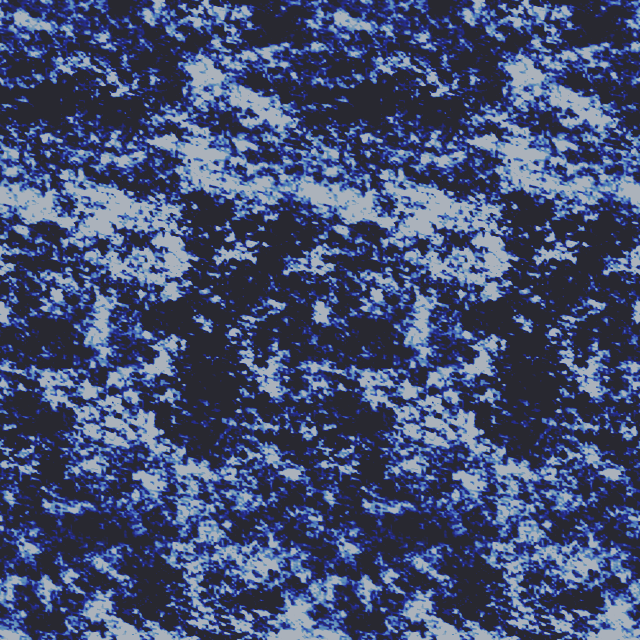
A WebGL 1 fragment shader for this texture:

```glsl
precision highp float;

uniform vec2 u_resolution;

#define TILES 2.0            // horizontal repeats across the canvas
#define BASE_CELLS vec2(3.0, 5.0)  // coarsest noise cells per tile
#define CELL_GROWTH vec2(2.12, 2.0)  // finer grains become rounder
#define SLANT 0.2            // downward drift to the right; SLANT * cells.y is whole
#define OCTAVES 6
#define MAIN_OCTAVE 2.7      // octave with the greatest amplitude
#define FALLOFF 0.036        // amplitude lost away from the main octave
#define NOISE_SIGMA 0.2145   // standard deviation of one noise octave
#define PIVOT 0.35           // level around which contrast varies

const vec3 CHARCOAL = vec3(0.155, 0.158, 0.190);
const vec3 COBALT = vec3(0.135, 0.180, 0.850);
const vec3 SKY = vec3(0.350, 0.550, 0.710);
const vec3 ASH = vec3(0.670, 0.700, 0.735);

float hash(vec2 p, float seed) {
  vec3 h = fract(vec3(p.xyx + seed * 17.3) * vec3(0.1031, 0.1030, 0.0973));
  h += dot(h, h.yzx + 33.33);
  return fract((h.x + h.y) * h.z);
}

// Lattice value that repeats per tile, following the slant
float latticeValue(vec2 cell, vec2 cells, float seed) {
  float tile = floor((cell.x + 0.5) / cells.x);
  cell -= tile * vec2(cells.x, floor(SLANT * cells.y + 0.5));
  return hash(cell, seed);
}

float tiledNoise(vec2 p, vec2 cells, float seed) {
  vec2 q = p * cells;
  vec2 cell = floor(q);
  vec2 f = q - cell;
  f = f * f * (3.0 - 2.0 * f);
  float bottom = mix(latticeValue(cell, cells, seed),
                     latticeValue(cell + vec2(1.0, 0.0), cells, seed), f.x);
  float top = mix(latticeValue(cell + vec2(0.0, 1.0), cells, seed),
                  latticeValue(cell + vec2(1.0, 1.0), cells, seed), f.x);
  return mix(bottom, top, f.y) - 0.5;
}

// Sum of octaves, strongest in the middle, scaled to unit standard deviation
float mineralField(vec2 p) {
  float sum = 0.0;
  float energy = 0.0;
  vec2 cells = BASE_CELLS;
  for (int i = 0; i < OCTAVES; i++) {
    float offset = float(i) - MAIN_OCTAVE;
    float amplitude = 1.0 - FALLOFF * offset * offset;
    sum += amplitude * tiledNoise(p, cells, float(i) + 1.0);
    energy += amplitude * amplitude;
    cells = floor(cells * CELL_GROWTH + 0.5);
  }
  return sum / (NOISE_SIGMA * sqrt(energy));
}

float ramp(float start, float end, float level) {
  return clamp((level - start) / (end - start), 0.0, 1.0);
}

void main() {
  vec2 p = gl_FragCoord.xy / u_resolution.y * TILES;
  p.y += SLANT * p.x;

  // Low contrast leaves broad blue areas, high contrast thin blue rims
  float contrast = 1.25 + 0.9 * tiledNoise(p, BASE_CELLS, 11.0);
  float level = PIVOT + (mineralField(p) - PIVOT) * contrast;

  // Dark ground, blue rims, pale crust
  vec3 color = mix(CHARCOAL, COBALT, ramp(-0.55, 0.75, level));
  color = mix(color, SKY, ramp(0.2, 0.75, level));
  color = mix(color, ASH, ramp(0.8, 1.35, level));
  gl_FragColor = vec4(color, 1.0);
}
```
